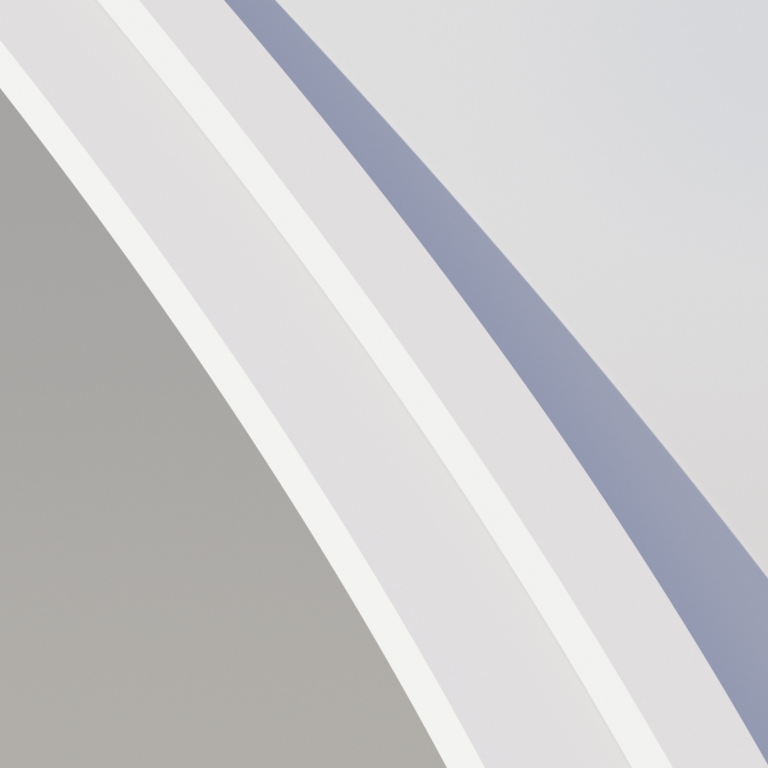
A WebGL 1 fragment shader for this background:

```glsl
precision highp float;
// Draws sweeping pale architectural curves: grey wall, white trims and a blue shadow wedge.

uniform vec2 u_resolution;

float hash(vec2 p) {
  return fract(sin(dot(p, vec2(12.9898, 78.233))) * 43758.5453);
}

// Signed distance to the arc x = k.x + k.y*t + k.z*t*t, positive on its right;
// t runs down from the top edge.
float arcDistance(vec2 p, vec3 k) {
  float t = 1.0 - p.y;
  float slope = k.y + 2.0 * k.z * t;
  return (p.x - k.x - t * (k.y + k.z * t)) / sqrt(1.0 + slope * slope);
}

// Smooth coverage of the positive side of a distance.
float cover(float d, float softness) {
  return smoothstep(-softness, softness, d);
}

// Soft line that fades with distance from an edge.
float glow(float d, float width) {
  return exp(-d * d / (width * width));
}

vec3 greyWall(vec2 p) {
  vec3 upper = vec3(0.650, 0.645, 0.640);
  vec3 lower = vec3(0.690, 0.680, 0.663);
  return mix(lower, upper, smoothstep(0.0, 0.85, p.y));
}

// Pale band with a warm tint toward its right border.
vec3 paleBand(float fromRight) {
  vec3 cool = vec3(0.878, 0.870, 0.876);
  vec3 warm = vec3(0.890, 0.886, 0.878);
  return mix(cool, warm, exp(-abs(fromRight) / 0.045));
}

vec3 blueShadow(vec2 p, float fromLeft) {
  vec3 deep = vec3(0.570, 0.596, 0.690);
  vec3 light = vec3(0.610, 0.630, 0.708);
  return mix(deep, light, clamp(fromLeft / 0.11 + 0.15 * (1.0 - p.y), 0.0, 1.0));
}

vec3 backWall(vec2 p) {
  vec3 base = vec3(0.872, 0.868, 0.872);
  vec3 coolCorner = vec3(0.838, 0.846, 0.858);
  vec3 warmLow = vec3(0.852, 0.844, 0.842);
  vec3 color = mix(base, warmLow, smoothstep(0.75, 0.25, p.y));
  return mix(color, coolCorner, smoothstep(0.55, 0.0, distance(p, vec2(1.05, 1.0))));
}

void main() {
  vec2 p = gl_FragCoord.xy / u_resolution;
  float soft = max(0.0012, 0.75 / min(u_resolution.x, u_resolution.y));
  vec3 trimWhite = vec3(0.952, 0.952, 0.944);

  // Borders, ordered from lower left to upper right
  float innerTrim = arcDistance(p, vec3(-0.0911, 0.8109, -0.1378));
  float innerBand = arcDistance(p, vec3(-0.0418, 0.8096, -0.1363));
  float outerTrim = arcDistance(p, vec3(0.1263, 0.8286, -0.1320));
  float outerBand = arcDistance(p, vec3(0.1810, 0.8173, -0.1220));
  float shadow = arcDistance(p, vec3(0.2917, 0.8565, -0.1460));
  float wall = arcDistance(p, vec3(0.3581, 0.9357, -0.1110));

  // Layers, each covering everything to the right of its border
  vec3 color = greyWall(p);
  color = mix(color, trimWhite, cover(innerTrim, soft));
  vec3 band = paleBand(outerTrim) - 0.025 * glow(outerTrim, 0.003);
  color = mix(color, band, cover(innerBand, soft));
  color = mix(color, trimWhite - 0.005, cover(outerTrim, soft));
  color = mix(color, vec3(0.878, 0.870, 0.874), cover(outerBand, soft));
  color = mix(color, blueShadow(p, shadow), cover(shadow, soft));
  vec3 farWall = backWall(p) + 0.012 * glow(wall, 0.006);
  color = mix(color, farWall, cover(wall, soft * 1.4));

  // Fine plaster grain
  color += (hash(floor(p * 512.0)) - 0.5) * 0.006;
  gl_FragColor = vec4(color, 1.0);
}
```
